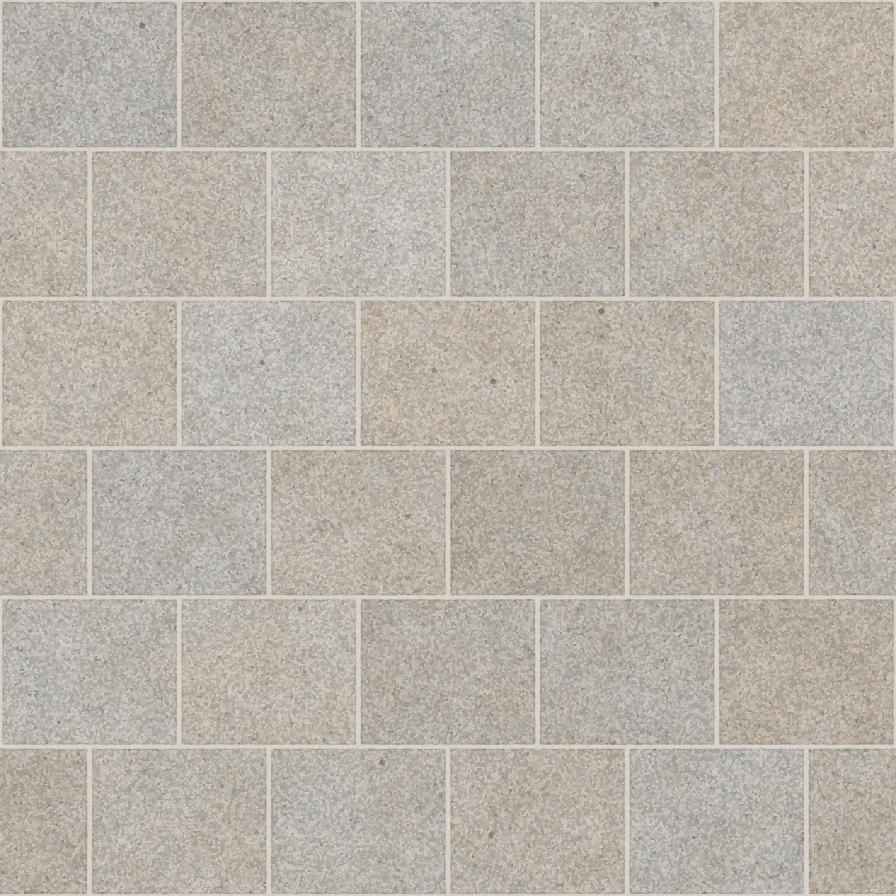
Reproduce this texture procedurally as a Shadertoy shader.

```glsl
#define TILES vec2(5.0, 6.0)
#define JOINT_WIDTH vec2(0.0054, 0.0046)
#define CORNER 0.0015
#define GRAIN_SCALE 370.0
#define GRAIN_CONTRAST 0.145
#define CHIP_SCALE 17.0
#define CHIP_RARITY 0.84
#define TILE_CONTRAST 0.05
#define PATCH_CONTRAST 0.026
#define GREY_STONE vec3(0.728, 0.718, 0.697)
#define WARM_STONE vec3(0.727, 0.687, 0.637)
#define JOINT_COLOR vec3(0.842, 0.820, 0.784)

vec3 hash3(vec2 p) {
    vec3 q = fract(p.xyx * vec3(0.1031, 0.1030, 0.0973));
    q += dot(q, q.yxz + 33.33);
    return fract((q.xxy + q.yzz) * q.zyx);
}

// Cellular noise: distance to the nearest point, and that cell's random values
vec4 cellular(vec2 p) {
    vec2 base = floor(p);
    vec4 nearest = vec4(9.0);
    for (int y = -1; y <= 1; y++) {
        for (int x = -1; x <= 1; x++) {
            vec2 cell = base + vec2(x, y);
            float d = length(cell + hash3(cell + 71.0).xy - p);
            if (d < nearest.x) nearest = vec4(d, hash3(cell + 13.0));
        }
    }
    return nearest;
}

// Soft clouds from layered, warped sines, about -1 to 1
float clouds(vec2 p) {
    float sum = 0.0, amp = 0.5;
    for (int i = 0; i < 4; i++) {
        sum += amp * sin(p.x + 1.3 * sin(p.y * 0.8)) * sin(p.y + 1.1 * sin(p.x * 0.7));
        p = mat2(1.4, 1.1, -1.1, 1.4) * p + 2.7;
        amp *= 0.6;
    }
    return sum;
}

// Signed distance to a rounded box
float roundBox(vec2 p, vec2 halfSize, float r) {
    vec2 q = abs(p) - halfSize + r;
    return length(max(q, 0.0)) + min(max(q.x, q.y), 0.0) - r;
}

void mainImage(out vec4 fragColor, in vec2 fragCoord) {
    vec2 uv = fragCoord / iResolution.xy;
    float pixel = 1.0 / min(iResolution.x, iResolution.y);

    // Running bond: every other row shifts by half a tile
    vec2 grid = uv * TILES;
    grid.x += 0.5 * mod(floor(grid.y) + 1.0, 2.0);
    vec2 id = floor(grid);
    id.x = mod(id.x, TILES.x);
    vec2 local = (fract(grid) - 0.5) / TILES;
    vec3 tileRandom = hash3(id + 5.0);

    // Tile tint with cloudy patches, and small clumps of grains
    float patches = clouds(uv * 24.0 + tileRandom.xy * 40.0);
    float warmth = clamp(tileRandom.x * 1.1 - 0.05 + 0.4 * patches, 0.0, 1.0);
    vec3 stone = mix(GREY_STONE, WARM_STONE, warmth);
    stone += TILE_CONTRAST * (tileRandom.y - 0.5);
    stone += PATCH_CONTRAST * clouds(uv * 38.0 + tileRandom.yz * 30.0);
    stone += 0.022 * clouds(uv * 150.0 + 4.0);

    // Mineral grains: brightness, rust or blue hue, dark pits
    vec4 grain = cellular(uv * GRAIN_SCALE);
    stone += GRAIN_CONTRAST * (grain.y - 0.5) + 0.05 * (0.42 - grain.x);
    stone += vec3(0.024, 0.0, -0.028) * (grain.z - 0.5) * (0.8 + warmth);
    stone -= 0.08 * smoothstep(0.93, 0.97, grain.w);

    // Scattered dark chips
    vec4 chip = cellular(uv * CHIP_SCALE);
    float radius = 0.025 + 0.04 * chip.z;
    float soft = pixel * CHIP_SCALE;
    float chipMask = 1.0 - smoothstep(radius - soft, radius + soft, chip.x);
    stone -= 0.2 * chip.w * chipMask * step(CHIP_RARITY, chip.y);

    // Joint with a slightly worn edge and a thin shadow on the stone
    float wear = 0.0004 * clouds(uv * 260.0);
    float dist = roundBox(local, 0.5 / TILES - 0.5 * JOINT_WIDTH, CORNER) + wear;
    stone -= 0.06 * smoothstep(-0.003, 0.0, dist);
    vec3 joint = JOINT_COLOR + 0.03 * (grain.y - 0.5) + 0.012 * patches;
    vec3 color = mix(stone, joint, smoothstep(-0.7 * pixel, 0.7 * pixel, dist));

    fragColor = vec4(color, 1.0);
}
```
